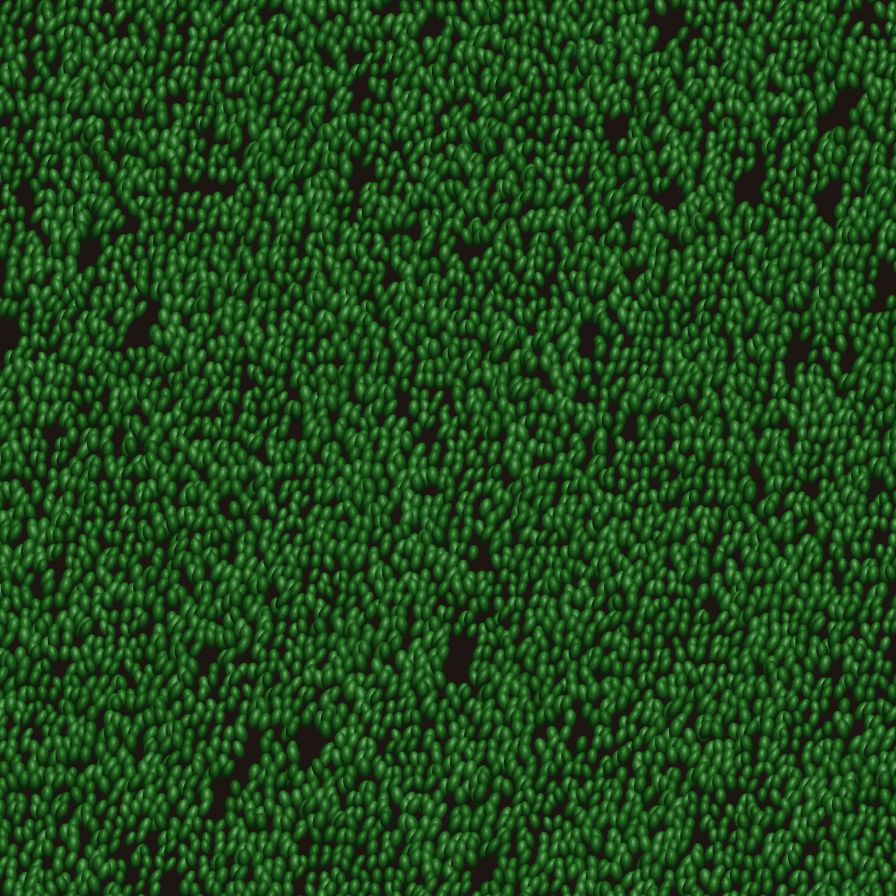
This texture is drawn by a three.js fragment shader. Its source:

```glsl
// Dense turf of small ragged green tufts over dark soil, with few bare spots.
// Tufts sit on a jittered, sheared grid and are painted from the back row to the
// front; where layered sines thin the growth, the gaps of the grid show through.
#define TUFTS vec2(80.0, 69.0)      // tufts across and up
#define LEAN 0.19                   // sideways shear of the grid
#define TUFT_LEAN 0.85              // random slant of single tufts
#define TUFT_RADIUS vec2(0.61, 0.80)
#define SPOT_SIZE 6.0               // cells per possible bare spot
#define SOIL vec3(0.110, 0.082, 0.070)
#define SHADE vec3(0.035, 0.145, 0.035)
#define LEAF vec3(0.115, 0.345, 0.100)
#define LIT vec3(0.205, 0.490, 0.185)
#define TIP vec3(0.430, 0.640, 0.420)

varying vec2 vUv;

vec2 hash2(vec2 p) {
  vec3 q = fract(p.xyx * vec3(0.1031, 0.1030, 0.0973));
  q += dot(q, q.yzx + 33.33);
  return fract((q.xx + q.yz) * q.zy);
}

// Slow variation of growth from 0 (sparse) to 1 (dense)
float lushness(vec2 p) {
  float a = sin(p.x * 0.37 + 1.8 * sin(p.y * 0.19));
  float b = sin(p.y * 0.53 - p.x * 0.17 + 2.0 * sin(p.x * 0.27 + 1.0));
  float c = sin(p.x * 0.83 + p.y * 0.61 + 1.5 * sin(p.y * 0.41));
  return smoothstep(-0.75, 0.35, (a + b + c) / 3.0);
}

// One spot of random place and size in each coarse cell; most are empty
float bareSpot(vec2 id) {
  vec2 p = id / SPOT_SIZE;
  vec2 cell = floor(p);
  vec2 center = 0.25 + 0.5 * hash2(cell + 71.0);
  float radius = 0.24 * smoothstep(0.70, 1.0, hash2(cell + 137.0).x);
  return step(length((fract(p) - center) * vec2(1.35, 0.75)), radius);
}

// Colour of a tuft from its light level
vec3 tuftColor(float light) {
  vec3 color = mix(SHADE, LEAF, smoothstep(0.06, 0.62, light));
  color = mix(color, LIT, smoothstep(0.55, 0.82, light));
  return mix(color, TIP, smoothstep(0.78, 1.02, light));
}

void main() {
  vec2 grid = vec2(vUv.x - LEAN * vUv.y + 1.0, vUv.y + 1.0) * TUFTS;
  vec2 home = floor(grid);
  vec3 color = SOIL;

  // Back row first, so that each front tip covers the base behind it
  for (int row = 0; row < 3; row++) {
    for (int col = 0; col < 3; col++) {
      vec2 id = home + vec2(float(col) - 1.0, 1.0 - float(row));
      vec2 rnd = hash2(id);
      vec2 vary = hash2(id + 311.0);
      float growth = lushness(id);

      // Dense growth is larger and more disordered
      float size = mix(0.84, 1.04, growth) + 0.16 * (vary.x - 0.5);
      float jitter = mix(0.50, 0.85, growth);
      vec2 q = (grid - id - 0.5 - jitter * (rnd - 0.5)) / size;
      q.x -= (fract(vary.x * 7.0 + rnd.y) - 0.6) * TUFT_LEAN * q.y;
      float thin = step(vary.y, mix(0.06, 0.008, growth));
      float present = (1.0 - bareSpot(id)) * (1.0 - thin);

      // Rounded body, lit near its upper end
      float body = 1.0 - smoothstep(0.84, 1.05, length(q / TUFT_RADIUS));
      float light = 1.0 - length((q - vec2(0.0, 0.32)) / vec2(0.70, 1.12));
      light += 0.20 * (rnd.x - 0.5);
      color = mix(color, tuftColor(light), body * present);
    }
  }
  gl_FragColor = vec4(color, 1.0);
}
```
